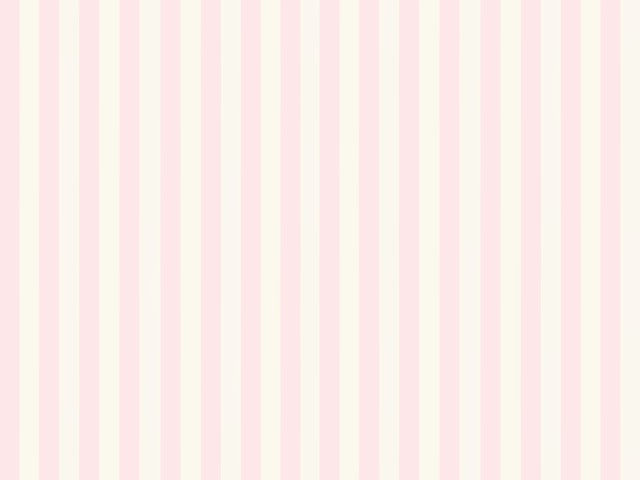
This pattern is drawn by a Shadertoy shader. Its source:

```glsl
#define STRIPES 16.0
#define PINK_SHARE 0.5
#define SPACING_DRIFT 0.021
#define EDGE_WOBBLE 0.006
#define EDGE_SOFTNESS 0.018
#define FRINGE_WIDTH 0.08
#define GRAIN 0.004
#define PINK vec3(0.996, 0.906, 0.910)
#define CREAM vec3(0.984, 0.973, 0.929)
#define PALE_CREAM vec3(0.982, 0.969, 0.939)

float hash(vec2 p) {
    return fract(sin(dot(p, vec2(127.1, 311.7))) * 43758.55);
}

float valueNoise(vec2 p) {
    vec2 cell = floor(p);
    vec2 t = smoothstep(0.0, 1.0, fract(p));
    float low = mix(hash(cell), hash(cell + vec2(1.0, 0.0)), t.x);
    float high = mix(hash(cell + vec2(0.0, 1.0)), hash(cell + vec2(1.0)), t.x);
    return mix(low, high, t.y);
}

// Small left-right shift of each stripe, cycling every eight stripes
float stripeShift(float index) {
    float wave = -sin(6.28319 * (index + 0.5) / 8.0);
    return SPACING_DRIFT * clamp(1.5 * wave, -1.0, 1.0);
}

void mainImage(out vec4 fragColor, in vec2 fragCoord) {
    vec2 uv = fragCoord / iResolution.xy;
    float u = uv.x * STRIPES;
    float index = min(floor(u + 0.25), STRIPES - 1.0);

    // Signed distance to the pink stripe, in repeats
    float wobble = EDGE_WOBBLE * (valueNoise(vec2(index * 3.0, uv.y * 6.0)) - 0.5);
    float local = u - index - stripeShift(index) - wobble;
    float dist = abs(local - 0.5 * PINK_SHARE) - 0.5 * PINK_SHARE;

    // Alternate cream stripes have a paler middle and warm fringes
    float alternate = mod(floor(u), 2.0);
    float middle = smoothstep(0.3 * FRINGE_WIDTH, FRINGE_WIDTH, dist);
    vec3 cream = mix(CREAM, PALE_CREAM, alternate * middle);

    float pixel = STRIPES / iResolution.x;
    float blur = max(EDGE_SOFTNESS, 0.7 * pixel);
    vec3 color = mix(PINK, cream, smoothstep(-blur, blur, dist));

    // Faint tonal drift along the stripes
    color += GRAIN * (valueNoise(uv * vec2(STRIPES, 5.0)) - 0.5);
    fragColor = vec4(color, 1.0);
}
```
